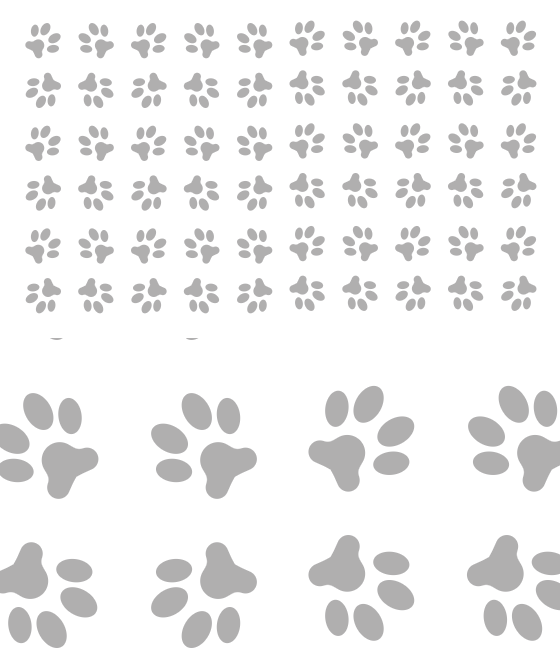
Top, the full canvas; bottom, a detail of the centre.
Write a Shadertoy shader that draws this pattern.

```glsl
// Grid of grey paw prints on white, each turned by a multiple of 90 degrees.
#define CANVAS_WIDTH 768.0             // design units across the canvas
#define GRID vec2(10.0, 6.0)           // paws across and down
#define FIRST_PAW vec2(59.2, 55.5)     // centre of the top left paw
#define PITCH vec2(72.45, 70.4)        // spacing of the paws
#define RIGHT_HALF_LIFT 3.3            // right five columns sit higher
#define ODD_ROW_LIFT 1.7               // every second row sits higher
#define PAW_COLOR vec3(0.690, 0.685, 0.688)
#define PAPER_COLOR vec3(1.0)

const float QUARTER_TURN = 1.5707963;

// Approximate distance to an ellipse leaning clockwise from vertical.
float toe(vec2 p, vec2 radii, float lean) {
    float s = sin(lean), c = cos(lean);
    p = vec2(dot(p, vec2(c, -s)), dot(p, vec2(s, c)));
    float scaled = length(p / radii);
    float slope = length(p / (radii * radii));
    return scaled * (scaled - 1.0) / max(slope, 1e-4);
}

float capsule(vec2 p, vec2 a, vec2 b, float radius) {
    vec2 ab = b - a;
    float t = clamp(dot(p - a, ab) / dot(ab, ab), 0.0, 1.0);
    return length(p - a - ab * t) - radius;
}

float smoothMin(float a, float b, float k) {
    float h = max(k - abs(a - b), 0.0) / k;
    return min(a, b) - 0.25 * k * h * h;
}

// Upright paw, mirrored about its vertical axis.
float paw(vec2 p) {
    p.x = abs(p.x);
    float heel = length(p - vec2(0.0, -9.5)) - 8.2;
    float lobes = capsule(p, vec2(0.0, -14.5), vec2(9.2, -18.0), 5.2);
    float pad = smoothMin(heel, lobes, 4.5);
    float innerToe = toe(p - vec2(8.8, 13.1), vec2(6.0, 9.1), 0.26);
    float outerToe = toe(p - vec2(17.6, 1.4), vec2(5.3, 8.3), 0.66);
    return min(pad, min(innerToe, outerToe));
}

void mainImage(out vec4 fragColor, in vec2 fragCoord) {
    float pixel = CANVAS_WIDTH / iResolution.x;
    vec2 pos = vec2(fragCoord.x, iResolution.y - fragCoord.y) * pixel;

    // Nearest paw, counted from the top left
    vec2 cell = clamp(floor((pos - FIRST_PAW) / PITCH + 0.5), vec2(0.0), GRID - 1.0);
    float oddRow = mod(cell.y, 2.0);
    vec2 center = FIRST_PAW + cell * PITCH;
    center.y -= ODD_ROW_LIFT * oddRow + RIGHT_HALF_LIFT * step(4.5, cell.x);

    // Headings alternate along a row, with one repeated heading
    float repeatColumn = mix(4.0, 6.0, oddRow);
    float alternate = mod(cell.x + step(repeatColumn - 0.5, cell.x), 2.0);
    float heading = QUARTER_TURN * (0.5 + alternate + 2.0 * oddRow);

    // Turn into the frame of the paw
    vec2 offset = (pos - center) * vec2(1.0, -1.0);
    vec2 axis = vec2(cos(heading), sin(heading));
    vec2 local = vec2(dot(offset, vec2(axis.y, -axis.x)), dot(offset, axis));

    float ink = clamp(0.5 - paw(local) / pixel, 0.0, 1.0);
    fragColor = vec4(mix(PAPER_COLOR, PAW_COLOR, ink), 1.0);
}
```
